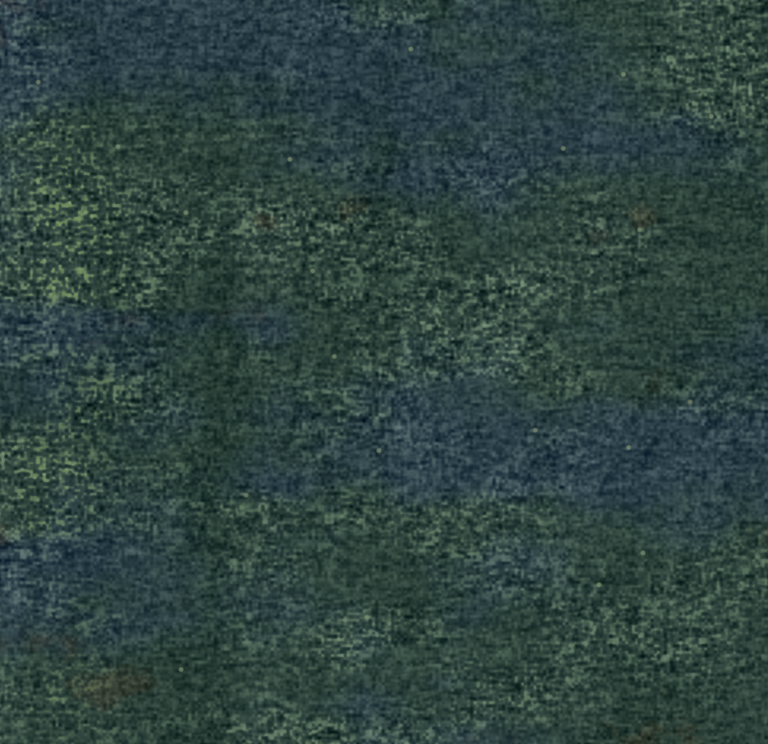
A Shadertoy shader for this texture:

```glsl
// Worn, dark green woven cloth with faded blue bands and yellow-green nap.
// Stretched noise layers make the crossing threads; broad noise tints the
// cloth and sets how strongly the threads stand out.

float hash(vec2 p) {
    vec3 q = fract(p.xyx * vec3(0.1031, 0.1030, 0.0973));
    q += dot(q, q.yzx + 33.33);
    return fract((q.x + q.y) * q.z);
}

float noise(vec2 p) {
    vec2 cell = floor(p), f = fract(p);
    f = f * f * (3.0 - 2.0 * f);
    return mix(mix(hash(cell), hash(cell + vec2(1, 0)), f.x),
               mix(hash(cell + vec2(0, 1)), hash(cell + vec2(1, 1)), f.x), f.y);
}

// Layered noise centred on zero
float fbm(vec2 p) {
    float sum = 0.0, amp = 0.5;
    for (int i = 0; i < 4; i++) {
        sum += amp * (noise(p) - 0.5);
        p = mat2(1.98, 0.12, -0.12, 1.98) * p + 17.3;
        amp *= 0.55;
    }
    return sum;
}

// Short threads along both axes, fine grain and long faint weft lines
float weave(vec2 p) {
    vec2 q = p + 0.003 * vec2(noise(p * 60.0), noise(p * 60.0 + 40.0));
    float weft = noise(q * vec2(95, 225) + 11.0) - 0.5;
    float warp = noise(q * vec2(230, 110) + 57.0) - 0.5;
    float grain = noise(p * 235.0 + 91.0) - 0.5;
    float lines = noise(q * vec2(22, 190) + 133.0) - 0.5;
    return 0.42 * weft + 0.28 * warp + 0.42 * grain + 0.16 * lines;
}

// Sparse round flecks, one chance per cell
float flecks(vec2 p) {
    vec2 g = p * 34.0, cell = floor(g);
    vec2 centre = 0.2 + 0.6 * vec2(hash(cell + 5.0), hash(cell + 71.0));
    float d = length(fract(g) - centre);
    return step(0.985, hash(cell + 29.0)) * (1.0 - smoothstep(0.05, 0.16, d));
}

void mainImage(out vec4 fragColor, in vec2 fragCoord) {
    vec2 p = fragCoord / iResolution.y;

    // Broad fading: horizontal bands, softer blotches, upright wear
    float bands = fbm(p * vec2(2.2, 8.0) + 3.7);
    float blotches = fbm(p * vec2(5.0, 6.0) + 23.0);
    float upright = fbm(p * vec2(14.0, 1.8) + 61.0);
    float blue = smoothstep(-0.05, 0.28, bands + 0.5 * blotches + 0.25 * upright);
    float sideWear = exp(-pow((p.x - 0.09) / 0.07, 2.0));
    float nap = smoothstep(-0.2, 0.3, fbm(p * vec2(6.0, 13.0) + 83.0)
                - 0.6 * bands + 0.3 * upright + 0.12 * sideWear);

    // Cloth tint
    vec3 green = vec3(0.190, 0.276, 0.245);
    vec3 slate = vec3(0.176, 0.254, 0.290);
    vec3 color = mix(green, slate, blue);
    color += 0.07 * upright + 0.05 * blotches + 0.025 * (nap - 0.5);

    // Threads, stronger where the nap is raised
    float thread = weave(p);
    color += thread * mix(0.25, 0.44, nap) * vec3(0.96, 1.0, 0.88);
    float tips = smoothstep(0.03, 0.26, thread) * nap * (1.0 - 0.6 * blue);
    color += tips * mix(vec3(0.06, 0.065, 0.025), vec3(0.11, 0.12, 0.0), sideWear);

    // Faint rust stains and pale flecks
    float rust = smoothstep(0.20, 0.36, fbm(p * vec2(9.0, 14.0) + 211.0));
    color += rust * vec3(0.035, -0.015, -0.03);
    color = mix(color, vec3(0.58, 0.64, 0.48), 0.6 * flecks(p));

    fragColor = vec4(clamp(color, 0.0, 1.0), 1.0);
}
```
